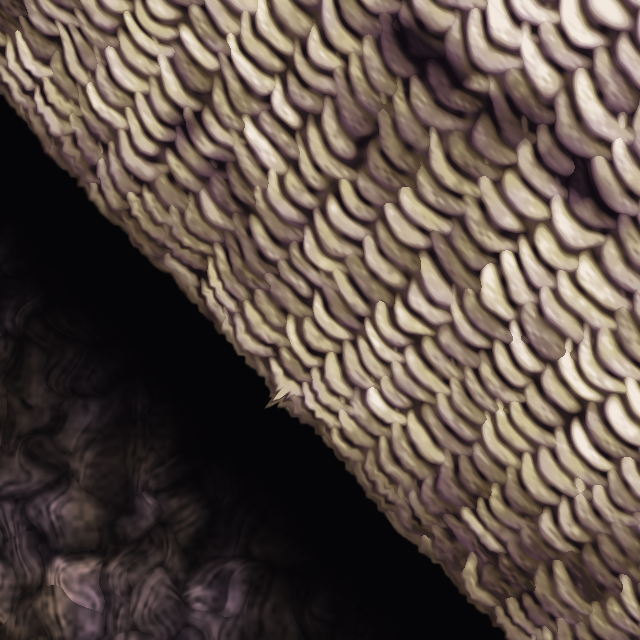
A WebGL 1 fragment shader for this texture:

```glsl
precision highp float;
// A coarse woven cloth with a frayed diagonal edge, lying over a dark tufted carpet.
// Slender curved stitches sit in sheared ribs that widen away from the edge; the
// carpet is a scatter of fibrous round tufts, fading into the cloth's shadow.

uniform vec2 u_resolution;

float hash(vec2 p) {
    return fract(sin(dot(p, vec2(127.1, 311.7))) * 43758.5453);
}

float noise(vec2 p) {
    vec2 i = floor(p), f = fract(p);
    f = f * f * (3.0 - 2.0 * f);
    return mix(mix(hash(i), hash(i + vec2(1.0, 0.0)), f.x),
               mix(hash(i + vec2(0.0, 1.0)), hash(i + 1.0), f.x), f.y);
}

float fbm(vec2 p) {
    float sum = 0.0, amp = 0.5;
    for (int i = 0; i < 4; i++) {
        sum += amp * noise(p);
        p = p * 2.03 + 17.3;
        amp *= 0.5;
    }
    return sum;
}

// Cloth coordinates: x runs down along the edge, y is the distance into the cloth.
vec3 cloth(vec2 c) {
    vec2 w = c + 0.018 * (vec2(noise(c * 15.0), noise(c * 15.0 + 40.0)) - 0.5)
               + 0.005 * (vec2(noise(c * 36.0), noise(c * 36.0 + 70.0)) - 0.5);
    float depth = max(w.y, 0.0);
    float u = (w.x + 0.24 * depth - 0.35) / (0.076 + 0.04 * depth);
    float rows = log(1.0 + 1.35 * depth) / 0.033;

    // Highest of the overlapping stitches from three neighbouring ribs
    float height = -1.0, across = 0.0, along = 0.0;
    vec2 id = vec2(0.0);
    for (int j = -1; j <= 1; j++) {
        float rib = floor(u) + float(j);
        float x = u - rib - 0.5;
        float v = rows + 0.5 * mod(rib, 2.0) + 0.5 * hash(vec2(rib, 3.0))
                - 1.5 * x * x + 0.2 * x;
        vec2 cell = vec2(rib, floor(v));
        float y = fract(v) - 0.5;
        float shift = x - 0.3 * (hash(cell + 5.3) - 0.5);
        float halfLength = 0.52 + 0.26 * hash(cell + 9.0);
        float h = 1.0 - 4.8 * y * y - pow(abs(shift) / halfLength, 4.0)
                - 0.15 * hash(cell + 1.9);
        if (h > height) {
            height = h;
            across = y;
            along = shift;
            id = cell;
        }
    }

    // Yarn tone with fine fibres and broad patches
    float rnd = hash(id + 2.7);
    float fibre = noise(vec2(c.x * 75.0, c.y * 190.0));
    float tone = 0.3 + 0.5 * rnd + 0.5 * (noise(c * 7.0 + 5.0) - 0.5) + 0.25 * (fibre - 0.5);
    tone += 0.3 * smoothstep(0.05, 0.8, depth) - 0.12 * smoothstep(0.12, 0.0, depth);
    tone -= 0.2 * along;

    // Dark yarns: one long broken streak and a few small knots
    float streak = exp(-pow((c.y - 0.555 - 0.12 * (c.x - 0.55)) / 0.04, 2.0))
                 * smoothstep(0.28, 0.36, c.x) * smoothstep(0.86, 0.74, c.x)
                 * smoothstep(0.15, 0.5, noise(c * 16.0 + 2.0));
    float knots = exp(-pow(length(c - vec2(0.23, 0.185)) / 0.026, 2.0))
                + exp(-pow(length(c - vec2(0.312, 0.18)) / 0.024, 2.0));
    float dark = clamp((streak + knots) * (0.55 + 0.5 * hash(id + 8.0)), 0.0, 0.9);

    float gap = 0.03 + 0.2 * noise(c * 55.0 + 11.0);
    float lit = mix(gap, clamp(tone, 0.12, 1.1), smoothstep(-0.12, 0.9, height));
    lit *= 1.0 - dark;
    float lilac = clamp(0.3 + 0.6 * (noise(c * 30.0 + 6.0) - 0.5) - 0.9 * across
                + 0.35 * smoothstep(0.45, 0.8, depth) + 0.4 * dark, 0.0, 0.95);
    vec3 col = mix(vec3(0.06, 0.04, 0.06),
                   mix(vec3(0.32, 0.25, 0.18), vec3(0.36, 0.25, 0.31), lilac),
                   smoothstep(0.0, 0.24, lit));
    col = mix(col, mix(vec3(0.53, 0.46, 0.34), vec3(0.53, 0.42, 0.45), lilac),
              smoothstep(0.2, 0.48, lit));
    col = mix(col, mix(vec3(0.79, 0.74, 0.57), vec3(0.75, 0.66, 0.70), lilac),
              smoothstep(0.45, 0.76, lit));
    col = mix(col, vec3(0.95, 0.91, 0.87), smoothstep(0.76, 1.1, lit));

    // Compressed threads along the selvage
    float rim = smoothstep(0.026, 0.004, c.y);
    vec3 thread = mix(vec3(0.16, 0.10, 0.11), vec3(0.60, 0.50, 0.40),
                      noise(vec2(c.x * 50.0 + c.y * 60.0, c.y * 150.0)));
    return mix(col, thread, 0.6 * rim) * (0.6 + 0.4 * smoothstep(-0.003, 0.014, c.y));
}

vec3 carpet(vec2 p, float d) {
    vec2 g = p * 13.0 + 0.9 * (vec2(noise(p * 20.0), noise(p * 20.0 + 30.0)) - 0.5);
    float nearest = 9.0;
    vec2 offset = vec2(0.0), id = vec2(0.0);
    for (int j = -1; j <= 1; j++) {
        for (int i = -1; i <= 1; i++) {
            vec2 cell = floor(g) + vec2(float(i), float(j));
            vec2 q = g - cell - 0.15 - 0.7 * vec2(hash(cell), hash(cell + 31.0));
            if (dot(q, q) < nearest) {
                nearest = dot(q, q);
                offset = q;
                id = cell;
            }
        }
    }
    // Each tuft's fibres lean their own way, broken up by speckle
    float lean = 1.4 * (hash(id + 12.0) - 0.3) + 0.5 * offset.x;
    vec2 f = vec2(offset.x * cos(lean) - offset.y * sin(lean),
                  offset.x * sin(lean) + offset.y * cos(lean));
    float hairs = 0.6 * noise(f * vec2(11.0, 2.5) + 20.0 * hash(id)) + 0.4 * noise(p * 110.0);
    float tuft = smoothstep(0.8, 0.1, sqrt(nearest)) * (0.35 + 0.65 * hash(id + 4.0));
    float light = smoothstep(-0.1, -0.52, d) * (0.4 + 0.9 * fbm(p * 8.0));
    light += 0.5 * smoothstep(0.09, 0.01, length(p - vec2(0.325, 0.065)));
    float value = light * (0.2 + 1.1 * tuft) * (0.25 + 1.3 * hairs);
    vec3 hue = mix(vec3(0.56, 0.46, 0.36), vec3(0.52, 0.42, 0.48), noise(p * 14.0 + 8.0));
    return vec3(0.02, 0.015, 0.024) + hue * value * 1.2;
}

void main() {
    vec2 p = gl_FragCoord.xy / u_resolution;
    vec2 rel = p - vec2(0.0, 0.845);
    vec2 c = vec2(dot(rel, vec2(0.683, -0.73)), dot(rel, vec2(0.73, 0.683)));

    // Wavy, frayed boundary with one loose tuft of threads
    float fray = 0.012 * (noise(vec2(c.x * 18.0, 2.0)) - 0.5)
               + 0.008 * (noise(vec2(c.x * 110.0, c.y * 40.0)) - 0.5);
    fray += 0.03 * exp(-pow((c.x - 0.637) / 0.012, 2.0))
          * noise(vec2(c.x * 230.0, 7.0)) * smoothstep(0.03, 0.0, c.y);
    c.y += fray * smoothstep(0.15, 0.0, c.y);

    vec3 col = mix(carpet(p, c.y), cloth(c), smoothstep(-0.003, 0.003, c.y));
    gl_FragColor = vec4(clamp(col, 0.0, 1.0), 1.0);
}
```
